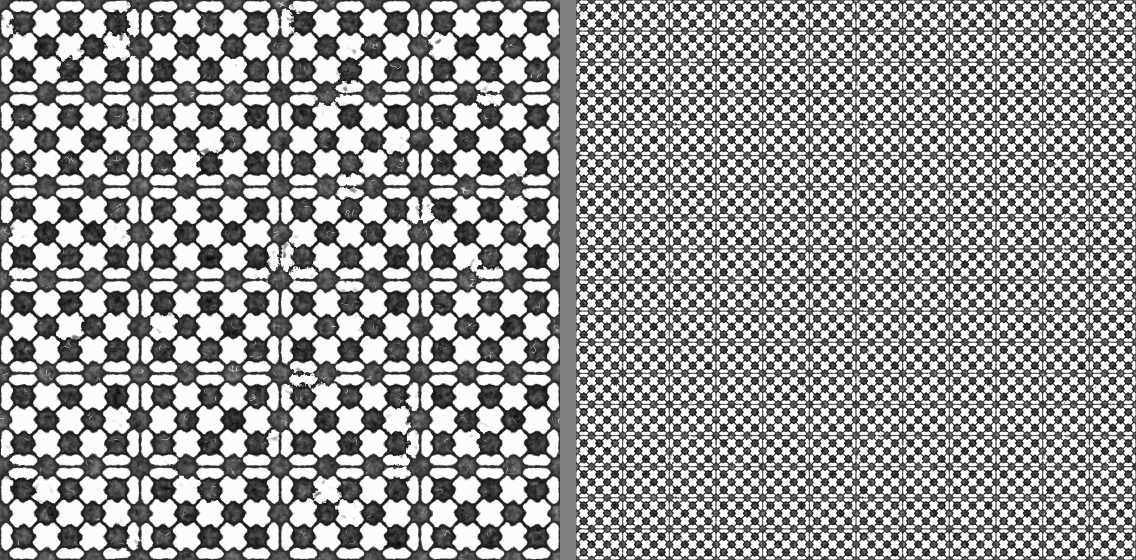
Left, the tile; right, the same tile 3 across and 3 down.
A three.js fragment shader for this pattern:

```glsl
// Worn mosaic: white diagonal crosses between dark diamonds and thin connectors,
// cut by joints into 4 by 6 tiles. Crosses are rounded distance fields on a grid
// turned by 45 degrees; wrapping gradient noise roughens edges and mottles the ink.
varying vec2 vUv;

const float CELLS = 12.0;               // diamonds across and up
const vec2 TILE = vec2(3.0, 2.0);       // cells per tile
const float ARM_LENGTH = 0.322;
const float ARM_WIDTH = 0.134;
const float JOINT_HALF = 0.028;
const vec2 HALF_PIECE = vec2(0.29, 0.265); // reach of crosses cut by a joint
const float SOFT = 0.02;
const vec3 WHITE = vec3(0.99);

float hash(vec2 p) {
  vec3 h = fract(p.xyx * 0.1031);
  h += dot(h, h.yzx + 33.33);
  return fract((h.x + h.y) * h.z);
}

vec2 gradient(vec2 corner, float period) {
  float angle = 6.28319 * hash(mod(corner, period) + period);
  return vec2(cos(angle), sin(angle));
}

// Gradient noise that wraps after a whole number of lattice cells
float noise(vec2 uv, float period) {
  vec2 p = uv * period;
  vec2 i = floor(p);
  vec2 f = p - i;
  vec2 w = f * f * f * (f * (f * 6.0 - 15.0) + 10.0);
  vec2 e = vec2(1.0, 0.0);
  float low = mix(dot(gradient(i, period), f),
                  dot(gradient(i + e.xy, period), f - e.xy), w.x);
  float high = mix(dot(gradient(i + e.yx, period), f - e.yx),
                   dot(gradient(i + e.xx, period), f - e.xx), w.x);
  return mix(low, high, w.y);
}

float fbm(vec2 uv, float period) {
  float sum = 0.0;
  float gain = 1.0;
  for (int i = 0; i < 3; i++) {
    sum += gain * noise(uv, period);
    period *= 2.0;
    gain *= 0.65;
  }
  return sum;
}

float smoothMin(float a, float b, float k) {
  float h = max(k - abs(a - b), 0.0) / k;
  return min(a, b) - 0.25 * k * h * h;
}

float smoothMax(float a, float b, float k) {
  return -smoothMin(-a, -b, k);
}

float roundBox(vec2 p, vec2 halfSize, float radius) {
  vec2 q = abs(p) - halfSize + radius;
  return length(max(q, 0.0)) + min(max(q.x, q.y), 0.0) - radius;
}

vec2 toDiagonal(vec2 p) { return vec2(p.x + p.y, p.x - p.y); }
vec2 fromDiagonal(vec2 d) { return 0.5 * vec2(d.x + d.y, d.x - d.y); }

// 1 per axis where a center lies on a tile joint
vec2 onJoint(vec2 center) {
  return 1.0 - step(0.01, abs(fract(center / TILE + 0.5) - 0.5));
}

float cutByJoint(float d, float across, float reach) {
  float middle = 0.5 * (reach + JOINT_HALF);
  float band = abs(abs(across) - middle) - 0.5 * (reach - JOINT_HALF);
  return smoothMax(d, band, 0.05);
}

// Signed distance to the white crosses, negative inside
float crossDistance(vec2 p) {
  vec2 diagonal = toDiagonal(p);
  vec2 middle = floor(diagonal) + 0.5;
  vec2 q = (diagonal - middle) * 0.70711;
  vec2 arm = vec2(ARM_LENGTH, ARM_WIDTH);
  float d = smoothMin(roundBox(q, arm, 0.06), roundBox(q, arm.yx, 0.06), 0.11);
  vec2 center = fromDiagonal(middle);
  vec2 joint = onJoint(center);
  vec2 local = p - center;
  if (joint.x > 0.5) d = cutByJoint(d, local.x, HALF_PIECE.x);
  if (joint.y > 0.5) d = cutByJoint(d, local.y, HALF_PIECE.y);
  return d;
}

// Mottled gray ink with dark rims, pale scratches and lighter joint diamonds
float inkTone(vec2 uv, vec2 p, float depth) {
  vec2 center = fromDiagonal(floor(toDiagonal(p) + 0.5));
  float seed = hash(2.0 * mod(center, CELLS) + 7.0);
  vec2 joint = onJoint(center);
  float faded = max(joint.x, joint.y);
  float body = 0.25 + 0.1 * (seed - 0.5) + 0.08 * faded + 0.22 * fbm(uv, 60.0);
  vec2 bend = 0.006 * vec2(noise(uv, 48.0), noise(uv + 0.37, 48.0));
  float scratch = 1.0 - smoothstep(0.02, 0.1, abs(noise(uv + bend, 84.0)));
  scratch *= smoothstep(0.08, 0.4, noise(uv + 0.61, 54.0));
  body += scratch * (0.15 + 0.3 * seed);
  float rim = mix(0.1, 0.16, faded);
  return clamp(mix(rim, body, smoothstep(0.015, 0.1, depth)), 0.04, 0.8);
}

void main() {
  vec2 p = vUv * CELLS;
  float wear = smoothstep(0.2, 0.5, noise(vUv + 0.23, 10.0));
  float rough = fbm(vUv, 96.0);
  float d = crossDistance(p) + (0.018 + 0.05 * wear) * rough;
  float ink = smoothstep(-SOFT, SOFT, d);
  // Faint smudges on the white, only in worn patches
  float smudge = wear * smoothstep(0.2, 0.55, noise(vUv + 0.11, 72.0));
  vec3 ground = WHITE * (1.0 - 0.6 * smudge);
  gl_FragColor = vec4(mix(ground, vec3(inkTone(vUv, p, d)), ink), 1.0);
}
```
